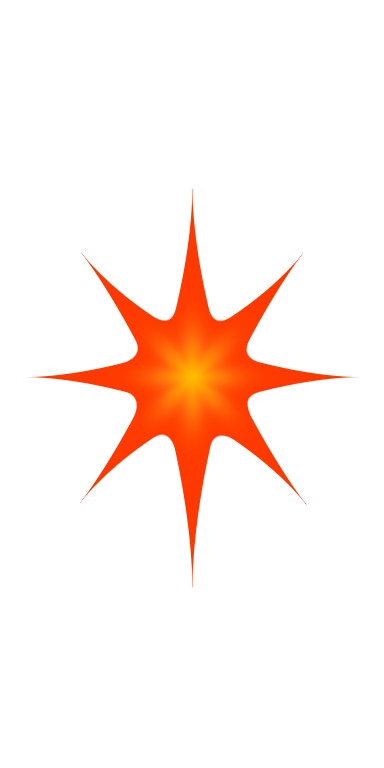
Reproduce this background procedurally as a Shadertoy shader.

```glsl
// An eight-pointed fiery star with a glowing core on a white ground.
// Each spike is a tapered distance field about a slightly bent axis; a smooth
// union rounds the notches, and a rayed radial falloff colours the inside.

const float TAU = 6.2831853;
const int SPIKES = 8;

// Lengths are in canvas widths; spikes run counterclockwise from the right.
const vec2 CENTER = vec2(0.501, 0.509);
const float REACH[SPIKES] = float[SPIKES](
    0.434, 0.433, 0.490, 0.435, 0.432, 0.438, 0.547, 0.445);
const float ROOT_WIDTH = 0.0935;   // half width of a spike at the center
const float TAPER = 1.72;          // how fast a spike narrows
const float NOTCH_ROUND = 0.052;   // blend size between neighbours
const float DIAGONAL_SKEW = 0.056; // turns diagonals towards the vertical
const float DIAGONAL_BEND = 0.007; // bows diagonals towards the horizontal

const float GLOW_RADIUS = 0.083;
const float GLOW_FALLOFF = 1.4;
const float RAY_DEPTH = 0.16;

const vec3 PAPER = vec3(1.0);
const vec3 FLAME = vec3(0.995, 0.225, 0.0);
const vec3 EMBER = vec3(1.0, 0.40, 0.04);
const vec3 CORE = vec3(1.0, 0.74, 0.0);

float smoothMin(float a, float b, float k) {
    float h = max(k - abs(a - b), 0.0) / k;
    return min(a, b) - 0.25 * h * h * k;
}

// Approximate signed distance to one spike pointing along dir.
float spikeDistance(vec2 p, vec2 dir, float reach) {
    float along = dot(p, dir);
    float across = dot(p, vec2(-dir.y, dir.x));
    float t = clamp(along / reach, 0.0, 1.0);
    across += DIAGONAL_BEND * 8.0 * dir.x * dir.y * t * (1.0 - t);
    float halfWidth = ROOT_WIDTH * pow(1.0 - t, TAPER);
    float slope = TAPER * ROOT_WIDTH / reach * pow(1.0 - t, TAPER - 1.0);
    float beyond = along - t * reach;
    return (length(vec2(beyond, across)) - halfWidth) / sqrt(1.0 + slope * slope);
}

float starDistance(vec2 p) {
    float d = 1.0;
    for (int i = 0; i < SPIKES; i++) {
        float angle = TAU * float(i) / float(SPIKES);
        angle += DIAGONAL_SKEW * sin(2.0 * angle);
        vec2 dir = vec2(cos(angle), sin(angle));
        d = smoothMin(d, spikeDistance(p, dir, REACH[i]), NOTCH_ROUND);
    }
    return d;
}

// Heat is 1 at the center and reaches further along the spikes.
float coreHeat(vec2 p) {
    float r = length(p);
    float angle = atan(p.y, p.x + 1e-6);
    float rays = cos(float(SPIKES) * angle) - 0.3 * cos(2.0 * angle);
    float rayFade = smoothstep(0.0, 0.07, r);
    float reach = GLOW_RADIUS * (1.0 + RAY_DEPTH * rays * rayFade);
    return exp(-pow(r / reach, GLOW_FALLOFF));
}

vec3 fireColor(float heat) {
    vec3 color = mix(FLAME, EMBER, smoothstep(0.0, 0.38, heat));
    return mix(color, CORE, clamp((heat - 0.3) / 0.7, 0.0, 1.0));
}

void mainImage(out vec4 fragColor, in vec2 fragCoord) {
    vec2 p = (fragCoord - CENTER * iResolution.xy) / iResolution.x;
    float pixel = 1.0 / iResolution.x;
    float coverage = clamp(0.5 - starDistance(p) / pixel, 0.0, 1.0);
    fragColor = vec4(mix(PAPER, fireColor(coreHeat(p)), coverage), 1.0);
}
```
